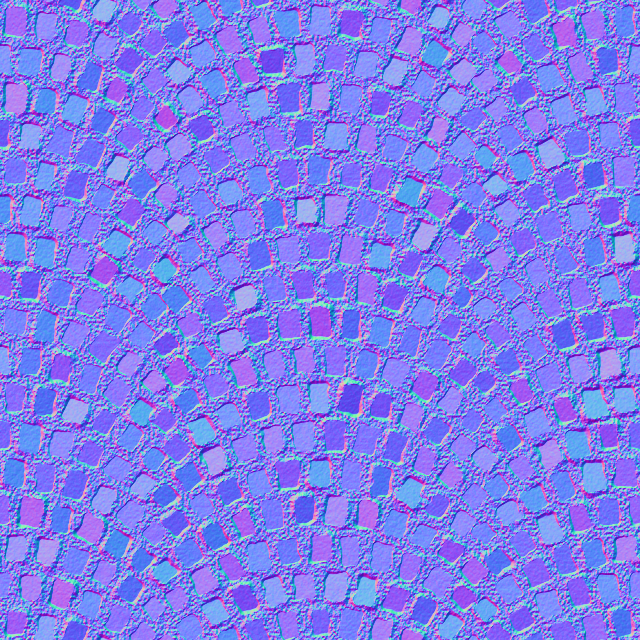
Give the GLSL for this texture map, as a Shadertoy shader.

```glsl
// Normal map of small tilted paving stones laid in segmental arches over gritty mortar.

const float ROWS = 17.0;            // stone rows per canvas height
const float COLUMNS = 23.0;         // stones along the two arches of the canvas
const float ARCH_WIDTH = 0.5;       // horizontal period of the arches
const float ARCH_RADIUS = 0.35355;  // gives 45 degrees at the arch feet
const float ARCH_ANGLE = 1.5708;    // full opening angle of one arch
const float FIRST_ROW = 0.026;      // crown height of row zero
const vec2  STONE_HALF = vec2(0.0158, 0.0218);
const float SIZE_JITTER = 0.11;
const float CORNER = 0.0065;
const float TURN_JITTER = 0.14;
const float TILT = 0.54;            // largest slope of a stone face
const float LIFT = 0.0014;          // stone height above mortar
const float EDGE_SLOPE = 1.5;       // steepness of the raised stone sides
const vec2  EDGE_WIDTH = vec2(0.002, 0.007);  // narrowest and widest stone side
const float SINK_REACH = 0.005;     // how far mortar dips toward a sunken side
const float GRIT = 0.0043;          // mortar grain height
const float GRIT_SCALE = 285.0;
const float STONE_GRIT = 0.14;      // share of the grain left on stone faces
const float SAMPLE_STEP = 0.0008;   // distance for the height differences

struct Stone {
    vec2 center;
    vec2 halfSize;
    float angle;
    vec2 tilt;
    float taper;
};

vec2 hash2(vec2 p) {
    vec3 q = fract(p.xyx * vec3(0.1031, 0.1030, 0.0973));
    q += dot(q, q.yzx + 33.33);
    return fract((q.xx + q.yz) * q.zy);
}

float valueNoise(vec2 p) {
    vec2 i = floor(p), f = fract(p);
    f = f * f * (3.0 - 2.0 * f);
    float low = mix(hash2(i).x, hash2(i + vec2(1, 0)).x, f.x);
    float high = mix(hash2(i + vec2(0, 1)).x, hash2(i + vec2(1, 1)).x, f.x);
    return mix(low, high, f.y) - 0.5;
}

mat2 rotation(float a) {
    float c = cos(a), s = sin(a);
    return mat2(c, -s, s, c);
}

// Places the stone with a given row and column index
Stone makeStone(float column, float row) {
    float wrappedRow = mod(row, ROWS);
    float shift = 0.5 - 0.5 * mod(wrappedRow, 2.0);
    float along = (column + shift) * 2.0 / COLUMNS;
    float arch = round(along);
    float angle = (along - arch) * ARCH_ANGLE;

    vec2 id = vec2(mod(column, COLUMNS), wrappedRow) + 7.0;
    vec2 a = hash2(id), b = hash2(id + 61.7), c = hash2(id + 143.3);

    Stone s;
    s.center = vec2(arch * ARCH_WIDTH + ARCH_RADIUS * sin(angle),
                    FIRST_ROW + row / ROWS + ARCH_RADIUS * (cos(angle) - 1.0));
    s.center += (c - 0.5) * 0.003;
    s.halfSize = STONE_HALF * (1.0 + SIZE_JITTER * (b - 0.5) * 2.0);
    s.halfSize.y *= cos(angle);
    s.angle = angle + TURN_JITTER * (b.x + c.y - 1.0);
    s.tilt = TILT * (a + hash2(id + 211.9) - 1.0);
    s.taper = (c.x - 0.5) * 8.0;
    return s;
}

// Signed distance to a rounded, slightly tapered block
float stoneDistance(vec2 p, Stone s) {
    vec2 q = rotation(-s.angle) * (p - s.center);
    q.x *= 1.0 + s.taper * q.y;
    vec2 d = abs(q) - s.halfSize + CORNER;
    return length(max(d, 0.0)) + min(max(d.x, d.y), 0.0) - CORNER;
}

// Searches the neighbouring cells of the curved grid
Stone nearestStone(vec2 p) {
    float arch = round(p.x / ARCH_WIDTH);
    float angle = asin(clamp((p.x - arch * ARCH_WIDTH) / ARCH_RADIUS, -1.0, 1.0));
    float along = (arch + angle / ARCH_ANGLE) * COLUMNS * 0.5;
    float row = round((p.y - FIRST_ROW - ARCH_RADIUS * (cos(angle) - 1.0)) * ROWS);

    Stone best;
    float bestDistance = 1e3;
    for (int j = -1; j <= 1; j++) {
        for (int i = -1; i <= 1; i++) {
            Stone s = makeStone(round(along - 0.25) + float(i), row + float(j));
            float d = stoneDistance(p, s);
            if (d < bestDistance) { bestDistance = d; best = s; }
        }
    }
    return best;
}

float surfaceHeight(vec2 p, Stone s) {
    vec2 turned = rotation(0.6) * p;
    float grit = GRIT * (valueNoise(p * GRIT_SCALE)
               + 0.4 * valueNoise(turned * GRIT_SCALE * 1.7 + 50.0));
    float chips = 0.0045 * valueNoise(p * 65.0 + 9.0) + 0.002 * valueNoise(turned * 150.0);
    float d = stoneDistance(p, s) + chips;

    // Raised sides form wide steep flanks, sunken sides pull the mortar down
    float face = LIFT + dot(s.tilt, p - s.center);
    float width = clamp(face / EDGE_SLOPE, EDGE_WIDTH.x, EDGE_WIDTH.y);
    float cover = 1.0 - smoothstep(-0.6 * width, 0.4 * width, d);
    float reach = max(d, 0.0) / SINK_REACH;
    float mortar = grit + min(face, 0.0) * exp(-reach * reach);
    return mix(mortar, face + 0.0006 * valueNoise(p * 70.0) + STONE_GRIT * grit, cover);
}

void mainImage(out vec4 fragColor, in vec2 fragCoord) {
    vec2 p = fragCoord / iResolution.y;
    Stone s = nearestStone(p);

    // Slope by central differences, green pointing down
    vec2 e = vec2(SAMPLE_STEP, 0.0);
    vec2 slope = vec2(surfaceHeight(p + e.xy, s) - surfaceHeight(p - e.xy, s),
                      surfaceHeight(p + e.yx, s) - surfaceHeight(p - e.yx, s));
    slope /= 2.0 * SAMPLE_STEP;
    vec3 normal = normalize(vec3(-slope.x, slope.y, 1.0));
    fragColor = vec4(0.5 + 0.5 * normal, 1.0);
}
```
